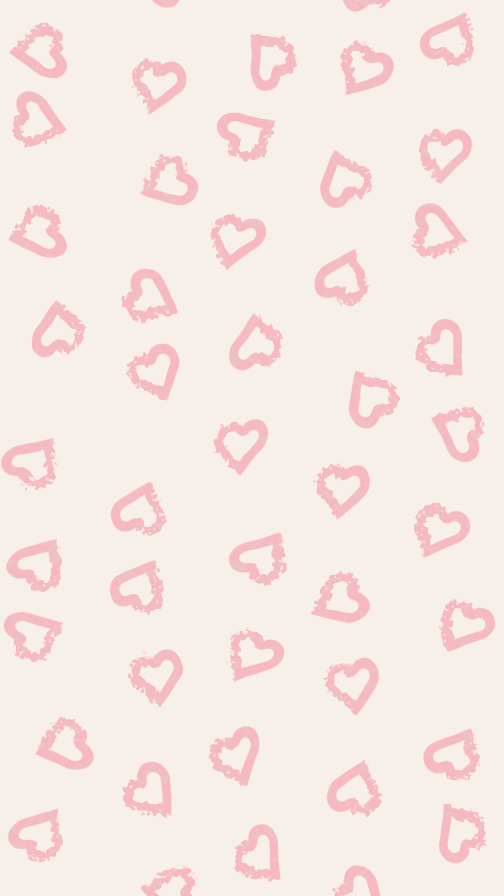
Write a Shadertoy shader that draws this pattern.

```glsl
// Scattered hand-drawn heart outlines in rose on a cream ground.
// Jittered, staggered cells each hold one turned heart; its stroke is a band
// inside a heart distance function, roughened on one side by value noise.

const vec3 CREAM = vec3(0.968, 0.940, 0.918);
const vec3 PALE  = vec3(0.985, 0.915, 0.908);
const vec3 ROSE  = vec3(0.965, 0.725, 0.760);
const vec3 DUSTY = vec3(0.935, 0.755, 0.770);

const float CELL = 0.2;         // cell size, in canvas widths
const float HEART_SIZE = 0.1;   // heart scale, in canvas widths
const float STROKE = 0.205;     // stroke width, in heart units
const float JITTER = 0.36;      // scatter range, in cells

float hash(vec2 p) {
    vec3 q = fract(p.xyx * vec3(0.1031, 0.1030, 0.0973));
    q += dot(q, q.yzx + 33.33);
    return fract((q.x + q.y) * q.z);
}

float valueNoise(vec2 p) {
    vec2 i = floor(p), f = fract(p);
    f = f * f * (3.0 - 2.0 * f);
    return mix(mix(hash(i), hash(i + vec2(1, 0)), f.x),
               mix(hash(i + vec2(0, 1)), hash(i + vec2(1, 1)), f.x), f.y);
}

mat2 rotation(float angle) {
    float c = cos(angle), s = sin(angle);
    return mat2(c, s, -s, c);
}

// Signed distance to a heart with its tip at the origin, about 1.1 tall
float heartDistance(vec2 p) {
    p.x = abs(p.x);
    if (p.x + p.y > 1.0) return length(p - vec2(0.25, 0.75)) - sqrt(2.0) / 4.0;
    float toCleft = length(p - vec2(0.0, 1.0));
    float toSide = length(p - 0.5 * max(p.x + p.y, 0.0));
    return min(toCleft, toSide) * sign(p.x - p.y);
}

// Ink coverage of one brushed heart: smooth on the right, dry on the left
float brushedHeart(vec2 p, vec2 seed, float soft) {
    vec2 grain = p + seed;
    float dry = 1.0 - smoothstep(-0.18, 0.08, p.x);

    // Lopsided hand-drawn form
    vec2 q = vec2(p.x * 1.15, p.y + 0.55 - 0.13 * p.x);
    q.x += 0.03 * sin(5.0 * q.y + seed.x);
    float d = heartDistance(q) + 0.02 * (valueNoise(grain * 5.0) - 0.5);
    d += dry * 0.13 * (valueNoise(grain * 14.0) - 0.5);

    // Band just inside the outline, then worn flecks along its dry side
    float band = max(d, -d - STROKE);
    float ink = 1.0 - smoothstep(-soft, soft, band);
    float fleck = smoothstep(0.66, 0.84, valueNoise(grain * 19.0 + 7.0));
    float outerEdge = smoothstep(-0.17, -0.04, d);
    return ink * (1.0 - 0.85 * fleck * dry * outerEdge);
}

// Strongest ink from the hearts in the surrounding cells
float heartField(vec2 uv, float soft) {
    vec2 grid = uv / CELL;
    float ink = 0.0;
    for (int x = -1; x <= 1; x++) {
        float column = floor(grid.x) + float(x);
        float stagger = 0.5 * mod(column, 2.0);
        for (int y = -1; y <= 1; y++) {
            vec2 id = vec2(column, floor(grid.y - stagger) + float(y));
            vec2 key = id + 20.0;
            vec2 scatter = vec2(hash(key), hash(key + 51.7)) - 0.5;
            vec2 center = id + vec2(0.5, 0.5 + stagger) + JITTER * scatter;
            vec2 p = (grid - center) * CELL / HEART_SIZE;
            p = rotation(6.2832 * hash(key + 113.3)) * p;
            ink = max(ink, brushedHeart(p, key * 3.7, soft / HEART_SIZE));
        }
    }
    return ink;
}

void mainImage(out vec4 fragColor, in vec2 fragCoord) {
    vec2 uv = fragCoord / iResolution.x;
    float soft = max(0.0028, 0.8 / iResolution.x);
    float ink = heartField(uv, soft);

    // Pale fringe, then rose with dusty patches
    vec3 pigment = mix(ROSE, DUSTY, smoothstep(0.55, 0.8, valueNoise(uv * 110.0)));
    vec3 color = mix(CREAM, PALE, smoothstep(0.0, 0.15, ink));
    color = mix(color, pigment, smoothstep(0.1, 0.9, ink));
    fragColor = vec4(color, 1.0);
}
```
